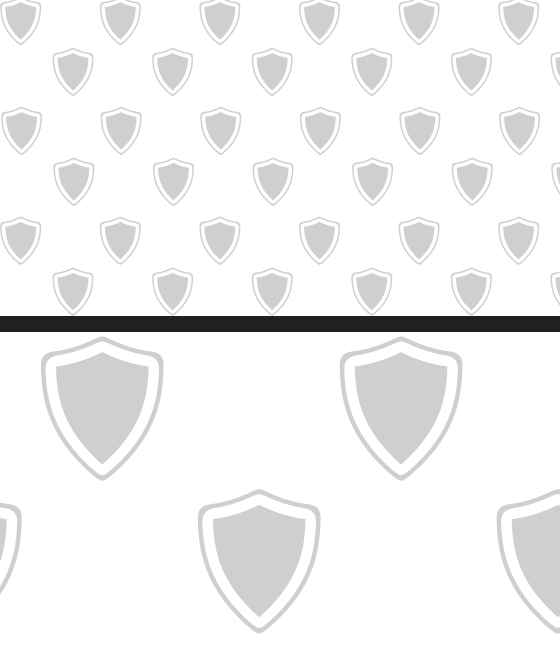
Top: the whole. Bottom: its middle third, enlarged.
Write a Shadertoy shader that draws this pattern.

```glsl
float smoothMax(float a, float b, float k) {
    float h = max(k - abs(a - b), 0.0) / k;
    return max(a, b) + h * h * k * 0.25;
}

// Approximate signed distance; apex at the origin, y pointing down.
float shield(vec2 p, float rounding) {
    float x = sqrt(p.x * p.x + rounding * rounding);

    // Flared top edge, falling from the apex to the shoulder
    float s = 1.0 - min(x / 28.0, 1.0);
    float topSlope = 16.0 / 28.0 * s;
    float top = (7.5 - 8.0 * s * s - p.y) / sqrt(1.0 + topSlope * topSlope);

    // Curved flank, closing to the lower tip
    float t = max(p.y - 10.0, 0.0) / 57.3;
    float flankSlope = 28.0 * 2.6 / 57.3 * pow(t, 1.6);
    float flank = (x - 28.0 * (1.0 - pow(t, 2.6))) / sqrt(1.0 + flankSlope * flankSlope);

    return smoothMax(top, flank, 4.0 * rounding);
}

float coverage(float d, float pixel) {
    return clamp(0.5 - d / pixel, 0.0, 1.0);
}

void mainImage(out vec4 fragColor, in vec2 fragCoord) {
    // The canvas is 432 units high, measured from its top edge
    float pixel = 432.0 / iResolution.y;
    vec2 canvas = vec2(fragCoord.x, iResolution.y - fragCoord.y) * pixel;
    vec2 period = vec2(136.15, 150.2);
    float ink = 0.0;

    // Two staggered sets of rows
    for (int i = 0; i < 2; i++) {
        vec2 p = canvas - vec2(28.3, -4.5) - float(i) * vec2(71.5, 69.6);
        float row = floor((p.y + 5.0) / period.y);
        p.y -= row * period.y;
        p.x -= 1.2 * mod(row, 2.0);
        p.x = mod(p.x + 0.5 * period.x, period.x) - 0.5 * period.x;

        float rim = shield(p, 1.5);
        float outline = coverage(rim, pixel) - coverage(rim + 2.0, pixel);
        float core = coverage(shield(p, 0.01) + 6.9, pixel);
        ink = max(ink, max(outline, core));
    }

    fragColor = vec4(mix(vec3(1.0), vec3(0.81), ink), 1.0);
}
```
